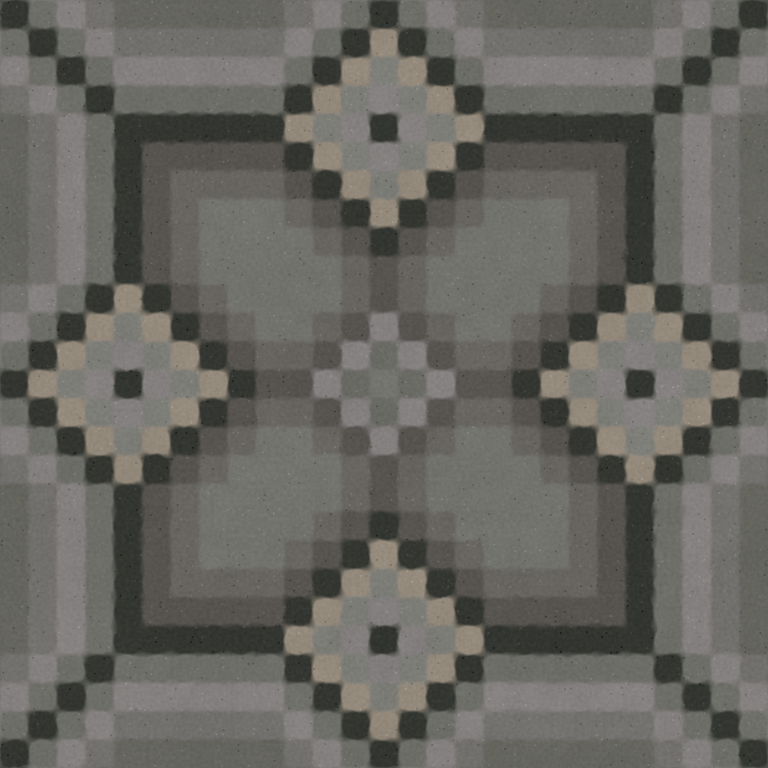
A Shadertoy shader for this pattern:

```glsl
// Worn cement tile: a 27 by 27 mosaic with four stepped diamonds, a frame and a centre rosette.

vec2 hash2(vec2 p) {
    vec3 q = fract(p.xyx * vec3(0.1031, 0.1030, 0.0973));
    q += dot(q, q.yzx + 33.33);
    return fract((q.xx + q.yz) * q.zy);
}

float gradientNoise(vec2 p) {
    vec2 i = floor(p), f = fract(p);
    vec2 s = f * f * f * (f * (f * 6.0 - 15.0) + 10.0);
    vec2 e = vec2(1, 0);
    float a = dot(hash2(i) * 2.0 - 1.0, f);
    float b = dot(hash2(i + e) * 2.0 - 1.0, f - e);
    float c = dot(hash2(i + e.yx) * 2.0 - 1.0, f - e.yx);
    float d = dot(hash2(i + 1.0) * 2.0 - 1.0, f - 1.0);
    return mix(mix(a, b, s.x), mix(c, d, s.x), s.y);
}

// Colour of one mosaic cell, counted from the centre
vec3 cellColor(vec2 cell) {
    vec3 dark = vec3(0.20, 0.21, 0.19);
    vec3 mauve = vec3(0.52, 0.503, 0.503);
    vec2 q = abs(cell);
    float far = max(q.x, q.y), near = min(q.x, q.y);
    float diamond = abs(far - 9.0) + near;
    float rosette = far + near;

    // Side diamonds
    if (diamond < 0.5) return dark;
    if (diamond < 1.5) return mauve;
    if (diamond < 2.5) return vec3(0.49, 0.49, 0.47);
    if (diamond < 3.5) return vec3(0.58, 0.54, 0.485);

    // Centre rosette
    if (rosette < 0.5) return vec3(0.455, 0.455, 0.435);
    if (rosette < 1.5) return vec3(0.415, 0.415, 0.395);
    if (rosette < 2.5) return mauve;

    // Border bands outside the frame, stepping around diamonds and corners
    if (far > 9.5) {
        float band = min(min(far - 9.0, diamond - 4.0), far - near);
        if (band < 0.5) return dark;
        if (band < 1.5) return vec3(0.43, 0.43, 0.408);
        if (band < 2.5) return mauve;
        if (band < 3.5) return vec3(0.445, 0.44, 0.425);
        return vec3(0.395, 0.395, 0.37);
    }

    // Frame, inner shadow bands and cross
    float band = min(min(9.0 - far, diamond - 4.0), min(near + 1.0, rosette - 2.0));
    if (band < 0.5) return dark;
    if (band < 1.5) return vec3(0.34, 0.325, 0.31);
    if (band < 2.5) return vec3(0.405, 0.395, 0.375);
    return vec3(0.45, 0.452, 0.432);
}

void mainImage(out vec4 fragColor, in vec2 fragCoord) {
    vec2 uv = fragCoord / iResolution.xy;
    float pixel = 27.0 / min(iResolution.x, iResolution.y);

    // Slightly uneven hand-poured edges
    vec2 wobble = vec2(gradientNoise(uv * 70.0), gradientNoise(uv * 70.0 + 91.0));
    vec2 p = uv * 27.0 - 13.5 + 0.08 * wobble;

    // Blend the four nearest cells, more softly at corners to round them
    vec2 base = floor(p), f = p - base;
    float corner = 1.0 - smoothstep(0.0, 0.4, length(f - 0.5));
    float width = max(pixel, 0.07 + 0.13 * corner);
    vec2 t = smoothstep(0.5 - width, 0.5 + width, f);
    vec3 lower = mix(cellColor(base), cellColor(base + vec2(1, 0)), t.x);
    vec3 upper = mix(cellColor(base + vec2(0, 1)), cellColor(base + 1.0), t.x);
    vec3 color = mix(lower, upper, t.y);

    // Cloudy wear and fine grain
    color *= 1.0 + 0.04 * gradientNoise(uv * 9.0) + 0.04 * gradientNoise(uv * 35.0 + 17.0);
    color += 0.035 * gradientNoise(uv * 190.0) + 0.025 * gradientNoise(uv * 340.0 + 5.0);

    // Sparse dark pits and pale specks
    vec2 grid = uv * 150.0;
    vec2 id = floor(grid), seed = hash2(id + 7.0);
    vec2 center = 0.3 + 0.4 * hash2(id + 53.0);
    float speck = 1.0 - smoothstep(0.08, 0.28, length(fract(grid) - center));
    color += speck * (0.07 * step(0.965, seed.x) - 0.09 * step(0.965, seed.y));

    fragColor = vec4(color, 1.0);
}
```
